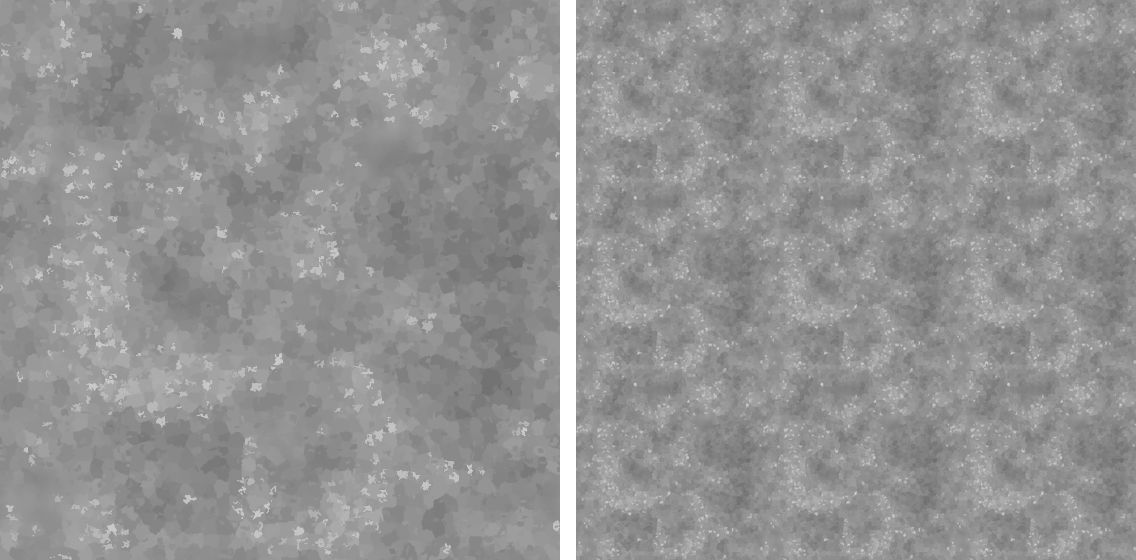
Left: one tile. Right: repeated 3 by 3.
Reproduce this texture procedurally as a WebGL 1 fragment shader.

```glsl
precision highp float;
// Tiling grey stone: clouded mosaic of ragged overlapping patches with pale flecks.
uniform vec2 u_resolution;

vec2 hash(vec2 c) {
  vec3 q = fract(c.xyx * vec3(0.1031, 0.1030, 0.0973));
  q += dot(q, q.yzx + 33.33);
  return fract((q.xx + q.yz) * q.zy);
}

// Hash of a cell on a grid that wraps every n cells.
vec2 cellHash(vec2 cell, float n, float salt) {
  return hash(mod(cell, n) + n * 3.0 + salt);
}

float gradientDot(vec2 cell, vec2 corner, vec2 f, float n) {
  float angle = 6.28318 * cellHash(cell + corner, n, 5.0).x;
  return dot(vec2(cos(angle), sin(angle)), f - corner);
}

// Gradient noise with n whole periods across the tile.
float noise(vec2 p, float n) {
  vec2 cell = floor(p * n), f = fract(p * n);
  vec2 u = f * f * f * (f * (f * 6.0 - 15.0) + 10.0);
  return mix(
    mix(gradientDot(cell, vec2(0, 0), f, n), gradientDot(cell, vec2(1, 0), f, n), u.x),
    mix(gradientDot(cell, vec2(0, 1), f, n), gradientDot(cell, vec2(1, 1), f, n), u.x), u.y);
}

vec2 warp(vec2 p, float n) {
  return vec2(noise(p, n), noise(p + vec2(0.37, 0.61), n));
}

// Broad light and dark areas, centred on zero.
float cloud(vec2 p) {
  return 0.125 * (noise(p, 4.0) + 0.7 * noise(p, 8.0)
    + 0.5 * noise(p, 16.0) + 0.25 * noise(p, 32.0));
}

float patchTone(vec2 seed, float jitter) {
  return 0.565 + cloud(seed) + 0.075 * (jitter - 0.5);
}

// Flat cells of uneven size, blended only across a thin edge.
float mosaic(vec2 p, float n) {
  vec2 base = floor(p * n);
  vec3 nearest = vec3(0.0), second = vec3(0.0);
  float d1 = 9.0, d2 = 9.0;
  for (int y = -1; y <= 1; y++) {
    for (int x = -1; x <= 1; x++) {
      vec2 cell = base + vec2(x, y);
      vec2 size = cellHash(cell, n, 41.0);
      vec2 seed = cell + 0.1 + 0.8 * cellHash(cell, n, 11.0);
      vec2 offset = abs(p * n - seed);
      float d = mix(length(offset), max(offset.x, offset.y), 0.5) - 0.25 * size.x;
      vec3 entry = vec3(seed / n, size.y);
      if (d < d1) {
        d2 = d1; second = nearest;
        d1 = d; nearest = entry;
      } else if (d < d2) {
        d2 = d; second = entry;
      }
    }
  }
  float edge = smoothstep(0.0, 1.5 * n / u_resolution.y, d2 - d1);
  return mix(patchTone(second.xy, second.z), patchTone(nearest.xy, nearest.z), 0.5 + 0.5 * edge);
}

// Paints scattered rounded blocks: small patches, or pale flecks in the light areas.
float scatterChips(float tone, vec2 p, float n, bool pale) {
  vec2 base = floor(p * n);
  float soft = 0.8 * n / u_resolution.y;
  for (int y = -1; y <= 1; y++) {
    for (int x = -1; x <= 1; x++) {
      vec2 cell = base + vec2(x, y);
      vec2 seed = cell + cellHash(cell, n, 23.0);
      vec2 extent = mix(vec2(0.12), vec2(0.46), cellHash(cell, n, 67.0));
      vec2 pick = cellHash(cell, n, 89.0);
      vec2 outside = max(abs(p * n - seed) - extent + 0.1, 0.0);
      float cover = 1.0 - smoothstep(-soft, soft, length(outside) - 0.1);
      if (cover > 0.0) {
        float chance = pale ? 0.5 * smoothstep(-0.02, 0.09, cloud(seed / n)) : 0.45;
        float chip = pale ? 0.68 + 0.11 * pick.y : patchTone(seed / n, pick.y);
        tone = mix(tone, chip, cover * step(pick.x, chance));
      }
    }
  }
  return tone;
}

void main() {
  vec2 p = gl_FragCoord.xy / u_resolution;
  vec2 fine = warp(p, 160.0);
  vec2 ragged = p + 0.006 * warp(p, 64.0) + 0.003 * fine;

  float tone = mosaic(ragged, 44.0);
  tone = scatterChips(tone, ragged, 72.0, false);

  // A few areas melt into smooth cloud.
  float haze = 0.8 * smoothstep(0.25, 0.5, noise(p, 5.0));
  tone = mix(tone, 0.565 + cloud(p), haze);

  tone = scatterChips(tone, ragged + 0.006 * fine, 56.0, true);
  gl_FragColor = vec4(vec3(tone), 1.0);
}
```
